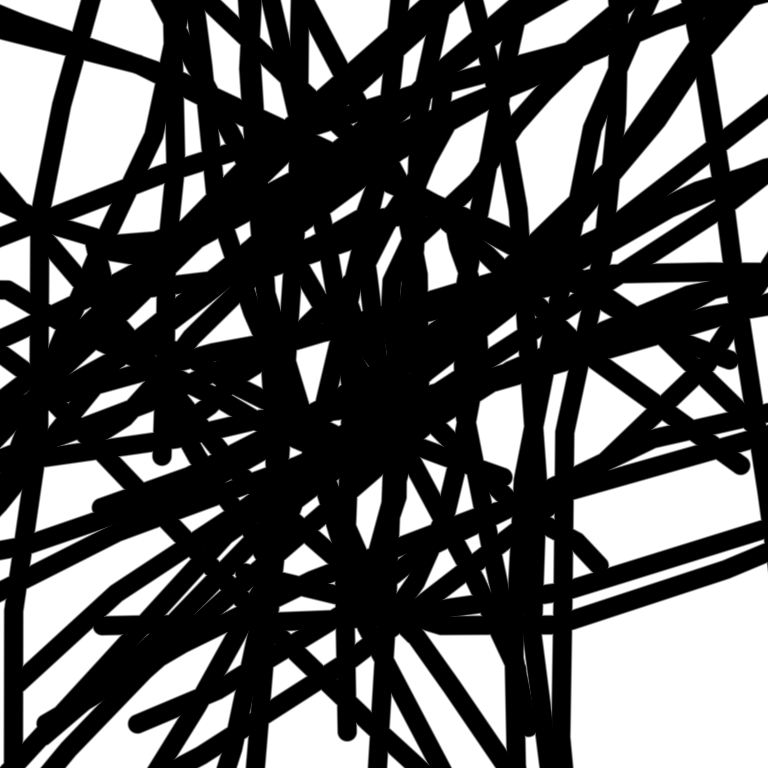
This pattern is drawn by a three.js fragment shader. Its source:

```glsl
// Dense tangle of thick black bent strokes with round caps on white.
varying vec2 vUv;

#define LONG_STROKES 44
#define KNOT_STROKES 13
#define STEPS 4            // segments on each side of a stroke's middle
#define RADIUS 0.0125      // half the stroke width
#define EDGE 0.0018        // half the width of the soft edge
#define LONG_STEP 0.18     // segment lengths
#define KNOT_STEP 0.07
#define LONG_BEND 0.42     // heading change per joint, in radians
#define KNOT_BEND 0.9
#define SEED 3.7

const vec3 INK = vec3(0.0);
const vec3 PAPER = vec3(1.0);

float hash(float n) {
  return fract(sin(n * 12.9898 + SEED) * 43758.5453);
}

float segmentDistance(vec2 p, vec2 a, vec2 b) {
  vec2 ap = p - a;
  vec2 ab = b - a;
  return length(ap - ab * clamp(dot(ap, ab) / dot(ab, ab), 0.0, 1.0));
}

// Mostly gentle rising slopes, then steep ones, then a few falling ones.
float strokeHeading(float id) {
  float family = hash(id + 0.31);
  float jitter = hash(id + 0.47) - 0.5;
  if (family < 0.52) return 0.48 + 0.65 * jitter;
  if (family < 0.83) return 1.68 + 0.80 * jitter;
  return -0.75 + 0.75 * jitter;
}

// Offset in -1..1, denser towards zero.
vec2 scatter(float id) {
  return vec2(hash(id + 0.11) + hash(id + 0.17),
              hash(id + 0.23) + hash(id + 0.29)) - 1.0;
}

// Polyline walked both ways from its middle, turning a little at each joint.
float strokeDistance(vec2 p, vec2 middle, float id, float stepSize, float bend) {
  float d = 10.0;
  float heading = strokeHeading(id);
  float curl = (hash(id + 0.59) - 0.5) * bend * 0.5;
  for (int side = 0; side < 2; side++) {
    float s = float(side);
    float angle = heading + 3.14159 * s;
    vec2 a = middle;
    for (int i = 0; i < STEPS; i++) {
      float r = hash(id + 0.067 * float(i) + 0.71 + 5.3 * s);
      vec2 b = a + stepSize * (0.6 + 0.8 * fract(r * 7.0)) * vec2(cos(angle), sin(angle));
      d = min(d, segmentDistance(p, a, b));
      angle += (r - 0.5) * bend + curl * (1.0 - 2.0 * s);
      a = b;
    }
  }
  return d;
}

void main() {
  float d = 10.0;

  // Long strokes sweeping across the canvas
  for (int i = 0; i < LONG_STROKES; i++) {
    float id = float(i) * 1.37 + 2.0;
    vec2 middle = vec2(0.47, 0.58) + scatter(id) * vec2(0.56, 0.50);
    d = min(d, strokeDistance(vUv, middle, id, LONG_STEP, LONG_BEND));
    if (d < RADIUS - EDGE) break;
  }

  // Short, curlier strokes knotted near the centre
  if (d > RADIUS - EDGE) {
    for (int i = 0; i < KNOT_STROKES; i++) {
      float id = float(i) * 1.73 + 91.0;
      vec2 middle = vec2(0.43, 0.60) + scatter(id) * vec2(0.28, 0.24);
      d = min(d, strokeDistance(vUv, middle, id, KNOT_STEP, KNOT_BEND));
      if (d < RADIUS - EDGE) break;
    }
  }

  float paper = smoothstep(-EDGE, EDGE, d - RADIUS);
  gl_FragColor = vec4(mix(INK, PAPER, paper), 1.0);
}
```
